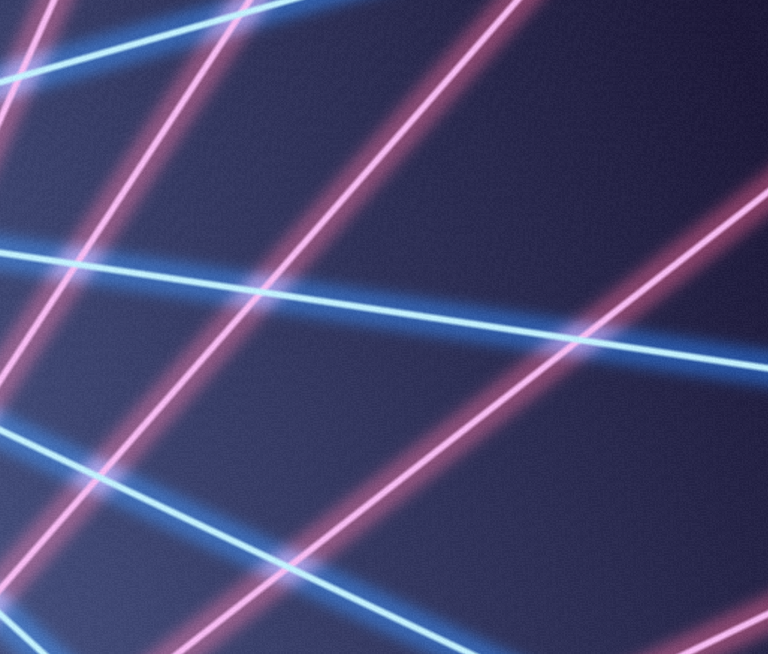
This background is drawn by a Shadertoy shader. Its source:

```glsl
// Crossing pink and blue neon beams with soft halos over a grainy indigo gradient.

float hash(vec2 cell) {
    return fract(sin(dot(cell, vec2(127.1, 311.7))) * 43758.5);
}

// Distance to the line u = line.x + line.y * v, with p = (u, v).
float lineDistance(vec2 p, vec2 line) {
    return abs(p.x - line.x - line.y * p.y) / sqrt(1.0 + line.y * line.y);
}

float halo(float d) { return exp(-pow(d / 0.031, 3.0)); }

float core(float d, float soft) {
    return 1.0 - smoothstep(0.0015, 0.0075 + soft, d);
}

vec3 screenBlend(vec3 a, vec3 b) { return 1.0 - (1.0 - a) * (1.0 - b); }

void mainImage(out vec4 fragColor, in vec2 fragCoord) {
    vec2 uv = fragCoord / iResolution.xy;
    vec2 p = vec2(uv.x * 1.178, 1.0 - uv.y); // measured down from the top
    float soft = 0.5 / iResolution.y;

    // Indigo gradient, darkest at the upper right
    float shade = clamp(uv.x * 0.85 + uv.y * 0.3, 0.0, 1.1);
    vec3 color = mix(vec3(0.27, 0.31, 0.49), vec3(0.13, 0.12, 0.25), shade);

    // Pink fan: intercept on the top edge and slope of each beam
    vec2 pinkFan[5] = vec2[5](vec2(0.083, -0.453), vec2(0.383, -0.658),
        vec2(0.794, -0.881), vec2(1.555, -1.283), vec2(3.126, -2.075));
    float pinkDistance = 1.0;
    for (int i = 0; i < 5; i++)
        pinkDistance = min(pinkDistance, lineDistance(p, pinkFan[i]));

    // Blue fan: spacing and slope grow down the left edge
    float blueDistance = 1.0;
    for (int i = 0; i < 4; i++) {
        float k = float(i);
        float start = 0.1258 + k * (0.2554 + 0.0052 * k);
        float slope = -0.283 + k * (0.5605 + k * (0.0366 * k - 0.1641));
        blueDistance = min(blueDistance, lineDistance(p.yx, vec2(start, slope)));
    }

    // Halos, with an extra bloom where they overlap
    float pinkHalo = halo(pinkDistance);
    float blueHalo = halo(blueDistance);
    color = screenBlend(color, vec3(0.43, 0.14, 0.20) * pinkHalo);
    color = screenBlend(color, vec3(0.02, 0.22, 0.49) * blueHalo);
    color += vec3(0.08, 0.12, 0.13) * pinkHalo * blueHalo;

    // Bright cores
    color = mix(color, vec3(0.96, 0.73, 0.95), core(pinkDistance, soft));
    color = mix(color, vec3(0.76, 0.94, 0.99), core(blueDistance, soft));

    // Fine grain
    color += 0.035 * (hash(floor(p * 436.0)) - 0.5);
    fragColor = vec4(clamp(color, 0.0, 1.0), 1.0);
}
```
